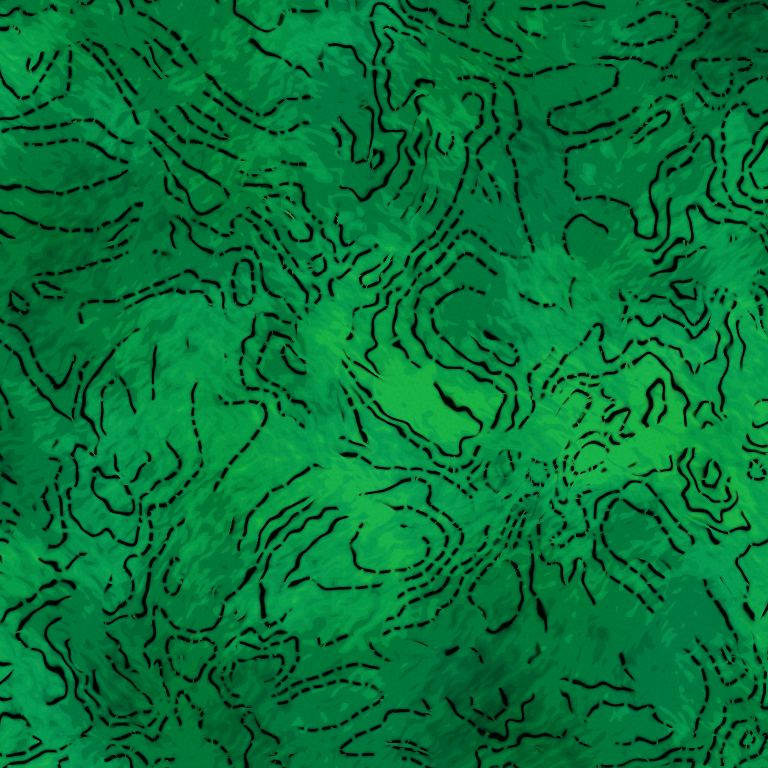
A Shadertoy shader for this pattern:

```glsl
#define CONTOURS 6.0        // contour levels per unit of height
#define RELIEF_SCALE 5.4    // hills across the canvas
#define LINE_RADIUS 0.0016  // half thickness of a dash
#define LINE_BLUR 0.0014    // softness of the ink edge
#define HALO_RADIUS 0.0037  // dark rim around the ink
#define WOBBLE 0.010        // hand-drawn jitter of the long lines
#define GAP_RADIUS 0.0046   // half gap between two dashes
#define JOINED 0.36         // mean share of gaps that are closed
#define TONE_SCALE 2.3      // large light and dark areas
#define STROKE_GAIN 1.25    // strength of the brush strokes
#define TONE_STEPS 2.2      // steps of the painted tones

const vec3 DEEP   = vec3(0.00, 0.27, 0.14);
const vec3 SHADE  = vec3(0.00, 0.37, 0.18);
const vec3 BASE   = vec3(0.00, 0.47, 0.23);
const vec3 LIGHT  = vec3(0.02, 0.61, 0.30);
const vec3 BRIGHT = vec3(0.09, 0.70, 0.29);
const vec3 INK    = vec3(0.00, 0.02, 0.01);

float hash(vec2 p) {
    return fract(sin(dot(p, vec2(127.1, 311.7))) * 43758.5453);
}

mat2 rotation(float a) {
    return mat2(cos(a), sin(a), -sin(a), cos(a));
}

float cornerSlope(vec2 cell, vec2 offset) {
    float a = 6.2832 * hash(cell);
    return dot(vec2(cos(a), sin(a)), offset);
}

// Gradient noise, roughly -0.7 to 0.7
float noise(vec2 p) {
    vec2 i = floor(p), f = fract(p), e = vec2(1.0, 0.0);
    vec2 u = f * f * f * (f * (f * 6.0 - 15.0) + 10.0);
    return mix(mix(cornerSlope(i, f), cornerSlope(i + e, f - e), u.x),
               mix(cornerSlope(i + e.yx, f - e.yx), cornerSlope(i + 1.0, f - 1.0), u.x), u.y);
}

// Folded terrain that carries the contours
float height(vec2 p) {
    p += 0.18 * vec2(noise(p * 3.2 + 17.3), noise(p * 3.2 + 41.9));
    vec2 q = rotation(0.6) * p * RELIEF_SCALE;
    return noise(q + 5.2) + 0.42 * noise(q * 2.0 + 23.7) + 0.15 * noise(q * 4.3 + 61.1);
}

// Ragged flecks along one direction
float strokes(vec2 p, float angle) {
    vec2 q = rotation(-angle) * p;
    return 0.8 * noise(q * vec2(22.0, 50.0)) + 0.8 * noise(q * vec2(60.0, 125.0) + 9.1);
}

vec3 paint(vec2 p) {
    vec2 bent = p + 0.04 * vec2(noise(p * 4.0 + 3.1), noise(p * 4.0 + 8.6))
                  + 0.008 * vec2(noise(p * 38.0), noise(p * 38.0 + 5.0));
    float facing = smoothstep(-0.12, 0.12, noise(p * 2.7 + 61.0) + 0.5 * (0.5 - p.y));
    float streak = mix(strokes(bent, -0.75), strokes(bent, 0.7), facing);

    float tone = 2.5 * noise(p * TONE_SCALE + 31.4) + 1.2 * height(p)
               + 1.0 * noise(bent * 9.0 + 12.0) + STROKE_GAIN * streak
               + 0.9 * (0.5 - p.y) + 0.08;

    // Flatten the tone into patches with clear edges
    float steps = tone * TONE_STEPS;
    float patches = (floor(steps) + smoothstep(0.38, 0.62, fract(steps))) / TONE_STEPS;
    tone = mix(tone, patches, 0.75);

    vec3 col = mix(DEEP, SHADE, smoothstep(-2.3, -1.2, tone));
    col = mix(col, BASE, smoothstep(-1.3, -0.4, tone));
    col = mix(col, LIGHT, smoothstep(-0.1, 0.8, tone));
    col = mix(col, BRIGHT, smoothstep(1.0, 1.9, tone));

    // Cool and warm drift, then fine grain
    col.b *= 1.0 + 0.25 * noise(p * 5.0 + 77.0);
    return col * (1.0 + 0.05 * noise(p * 260.0));
}

// Distance to the nearest dash, and its visibility
vec2 contourDash(vec2 p) {
    float joined = clamp(JOINED + 1.3 * noise(p * 5.0 + 50.0), 0.0, 0.85);
    float jitter = WOBBLE * (0.3 + joined);
    vec2 q = p + jitter * vec2(noise(p * 44.0), noise(p * 44.0 + 19.0));

    vec2 e = vec2(0.002, 0.0);
    float h = CONTOURS * height(q);
    vec2 slope = CONTOURS * vec2(height(q + e) - height(q - e),
                                 height(q + e.yx) - height(q - e.yx)) / (2.0 * e.x);
    float steep = length(slope);
    float level = floor(h);
    float across = abs(fract(h) - 0.5) / max(steep, 0.001);

    // Measure along the contour in one of a few fixed directions
    float sector = 6.2832 / 12.0;
    float heading = floor(atan(slope.x, -slope.y) / sector + 0.5);
    float period = mix(0.016, 0.023, hash(vec2(level, 3.0)));
    vec2 tangent = vec2(cos(heading * sector), sin(heading * sector));
    float s = dot(p, tangent) / period + hash(vec2(level, heading));

    // Each break between dashes is either open or closed
    float link = floor(s + 0.5);
    float open = step(joined, hash(vec2(link, level + 7.0 * heading)));
    float along = open * max(GAP_RADIUS - abs(s - link) * period, 0.0);

    float visible = smoothstep(14.0, 20.0, steep) * (1.0 - smoothstep(85.0, 105.0, steep));
    visible *= smoothstep(-0.26, -0.20, noise(p * 13.0 + 33.0));
    return vec2(length(vec2(across, along)), visible);
}

void mainImage(out vec4 fragColor, in vec2 fragCoord) {
    float unit = min(iResolution.x, iResolution.y);
    vec2 p = fragCoord / unit;
    vec3 col = paint(p);

    vec2 dash = contourDash(p);
    float blur = max(LINE_BLUR, 1.0 / unit);
    float halo = exp(-pow(dash.x / HALO_RADIUS, 2.0));
    float ink = 1.0 - smoothstep(LINE_RADIUS - 0.5 * blur, LINE_RADIUS + blur, dash.x);
    col *= 1.0 - 0.4 * halo * dash.y;
    col = mix(col, INK, ink * dash.y);
    fragColor = vec4(col, 1.0);
}
```
